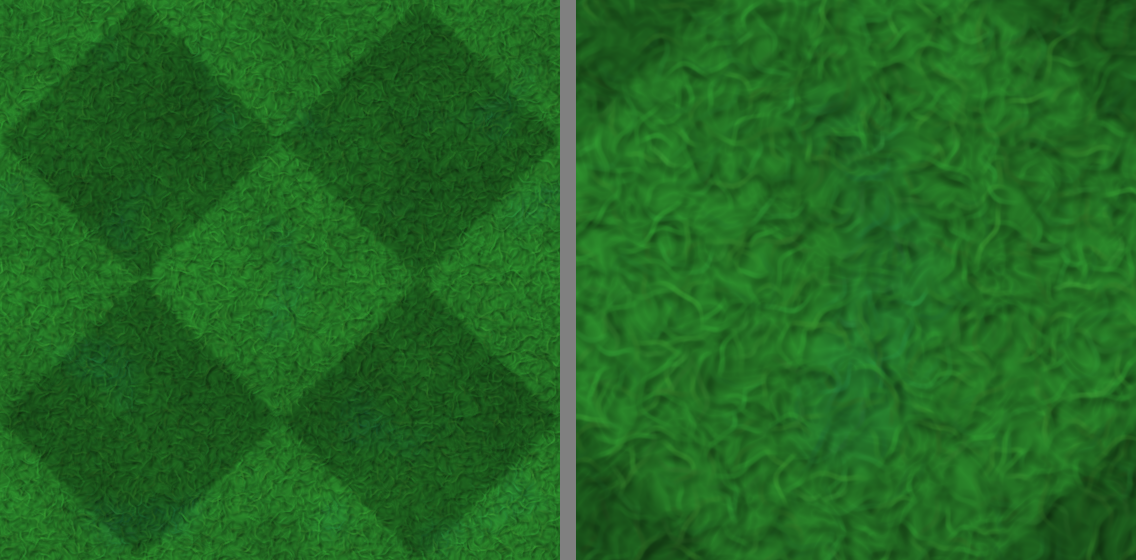
Left, the full canvas; right, a detail of the centre.
Give the GLSL for this pattern, as a WebGL 1 fragment shader.

```glsl
precision highp float;
// Mown turf: a two by two grid of dark diamonds between light ones.
// Matted fibres come from warped ridged gradient noise; layers of scattered
// curved blades lie on top, each toned by the diamond its root stands in.

uniform vec2 u_resolution;

const float REPEATS = 2.0;                      // dark diamonds across and down
const float EDGE_SOFTNESS = 0.005;              // blur of the mowing line
const vec3 LIGHT_TURF = vec3(0.145, 0.462, 0.145);
const vec3 DARK_TURF = vec3(0.108, 0.358, 0.110);
const vec3 STRAW_TINT = vec3(0.055, 0.012, 0.005);
const vec3 TEAL_TINT = vec3(-0.015, 0.000, 0.065);
const int BLADE_LAYERS = 6;
const float FINEST_CELLS = 52.0;                // cells across, first layer
const float CELLS_STEP = 4.0;                   // fewer cells in each later layer
const float BLADE_WIDTH = 0.0026;
const float BLADE_OPACITY = 0.5;
const float BLADE_SHADOW = 0.13;
const float LEAN = 0.65;                        // mean blade angle in radians
const float LEAN_SPREAD = 2.8;
const float FIBRE_CONTRAST = 0.26;
const float PATCH_CONTRAST = 0.16;
const float TAU = 6.28318;

vec2 hash2(vec2 p) {
  vec3 h = fract(p.xyx * vec3(0.1031, 0.1030, 0.0973));
  h += dot(h, h.yzx + 33.33);
  return fract((h.xx + h.yz) * h.zy);
}

// Dot product of a corner's random gradient with the offset from it
float cornerSlope(vec2 cell, vec2 offset, float period, float seed) {
  float angle = TAU * hash2(mod(cell, period) + seed).x;
  return dot(vec2(cos(angle), sin(angle)), offset);
}

// Gradient noise that wraps after a whole number of cells
float gradientNoise(vec2 uv, float period, float seed) {
  vec2 cell = floor(uv * period);
  vec2 f = uv * period - cell;
  vec2 s = f * f * f * (f * (f * 6.0 - 15.0) + 10.0);
  vec2 e = vec2(1.0, 0.0);
  float low = mix(cornerSlope(cell, f, period, seed),
                  cornerSlope(cell + e.xy, f - e.xy, period, seed), s.x);
  float high = mix(cornerSlope(cell + e.yx, f - e.yx, period, seed),
                   cornerSlope(cell + e.xx, f - e.xx, period, seed), s.x);
  return mix(low, high, s.y);
}

// Turf colour of the diamond checker
vec3 mownColour(vec2 uv) {
  vec2 p = abs(fract(uv * REPEATS) - 0.5);
  float dist = (p.x + p.y - 0.5) * 0.7071 / REPEATS;
  return mix(DARK_TURF, LIGHT_TURF, smoothstep(-EDGE_SOFTNESS, EDGE_SOFTNESS, dist));
}

// Curly matted fibres, centred on zero
float fibres(vec2 uv) {
  vec2 warp = vec2(gradientNoise(uv, 26.0, 11.0), gradientNoise(uv, 26.0, 83.0));
  vec2 p = uv + warp * 0.022;
  float coarse = 1.0 - 2.0 * abs(gradientNoise(p, 54.0, 151.0));
  float fine = 1.0 - 2.0 * abs(gradientNoise(p, 110.0, 227.0));
  return 0.55 * coarse + 0.45 * fine - 0.58;
}

// Lays one layer of curved blades, one per cell, over the colour
vec3 layBlades(vec3 colour, vec2 uv, float cells, float seed, float tealPatch) {
  vec2 g = uv * cells;
  float width = max(BLADE_WIDTH, 1.2 / u_resolution.y) * cells;
  for (int j = -1; j <= 1; j++) {
    for (int i = -1; i <= 1; i++) {
      vec2 cell = floor(g) + vec2(float(i), float(j));
      vec2 id = mod(cell, cells) + seed;
      vec2 a = hash2(id);
      vec2 b = hash2(id + 317.0);
      vec2 c = hash2(id + 641.0);
      vec2 root = cell + 0.5 + (a - 0.5) * 0.8;

      // Turn into the blade's frame and straighten its curve
      float angle = LEAN + (b.x - 0.5) * LEAN_SPREAD;
      vec2 along = vec2(cos(angle), sin(angle));
      vec2 q = g - root;
      q = vec2(dot(q, along), dot(q, vec2(-along.y, along.x)));
      q.y -= (b.y - 0.5) * 1.7 * q.x * q.x + 0.05 * sin(q.x * 7.0 + TAU * a.x);

      float reach = q.x / mix(0.4, 0.75, c.x);
      float taper = max(0.0, 1.0 - reach * reach);
      float blade = taper * (1.0 - smoothstep(0.2 * width, width, abs(q.y)));
      float shadow = taper * (1.0 - smoothstep(0.0, 2.0 * width, abs(q.y + 1.3 * width)));

      vec3 tone = mownColour(root / cells) * mix(0.86, 1.28, c.y * c.y);
      tone += STRAW_TINT * smoothstep(0.55, 1.0, a.y);
      tone += TEAL_TINT * smoothstep(0.6, 0.9, b.y) * (0.3 + tealPatch);
      colour *= 1.0 - BLADE_SHADOW * shadow;
      colour = mix(colour, tone, BLADE_OPACITY * blade);
    }
  }
  return colour;
}

void main() {
  vec2 uv = gl_FragCoord.xy / u_resolution;

  // Broad uneven growth and bluish patches
  float growth = gradientNoise(uv, 5.0, 401.0) + 0.5 * gradientNoise(uv, 13.0, 439.0);
  float tealPatch = smoothstep(0.15, 0.5, gradientNoise(uv, 7.0, 503.0));

  vec3 colour = mownColour(uv) + TEAL_TINT * 0.4 * tealPatch;
  for (int k = 0; k < BLADE_LAYERS; k++) {
    float layer = float(k);
    colour = layBlades(colour, uv, FINEST_CELLS - CELLS_STEP * layer, 71.0 * layer, tealPatch);
  }
  colour *= 1.04 + FIBRE_CONTRAST * fibres(uv) + PATCH_CONTRAST * growth;
  gl_FragColor = vec4(clamp(colour, 0.0, 1.0), 1.0);
}
```
